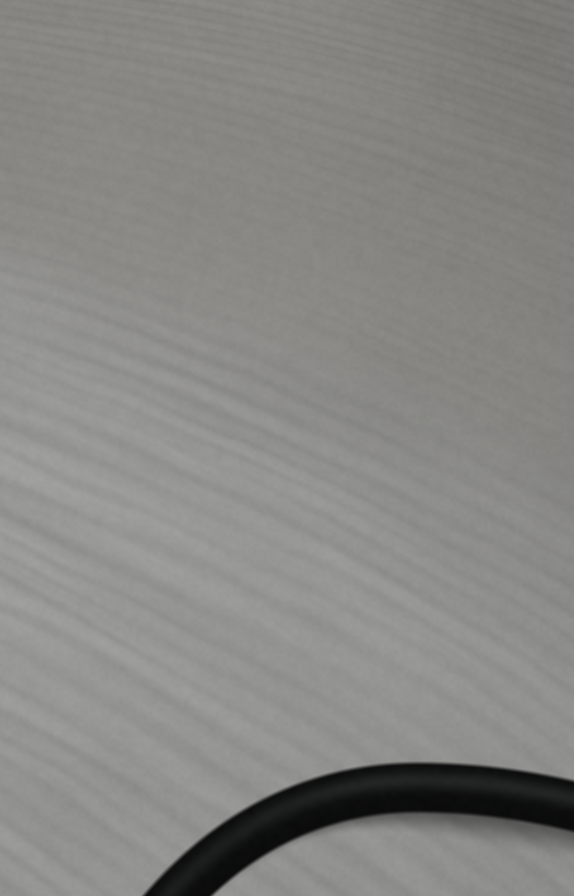
Reproduce this texture procedurally as a WebGL 1 fragment shader.

```glsl
precision highp float;
// Pale grey wood with fanned diagonal grain and a black cable arching across
// the lower right. The grain is periodic bands plus stretched noise in a
// curved coordinate; the cable is a shaded tube around a bent centre line.
uniform vec2 u_resolution;

float hash(vec2 p) {
  vec3 q = fract(p.xyx * 0.1031);
  q += dot(q, q.yzx + 33.33);
  return fract((q.x + q.y) * q.z);
}

float noise(vec2 p) {
  vec2 i = floor(p), f = fract(p);
  f = f * f * (3.0 - 2.0 * f);
  return mix(mix(hash(i), hash(i + vec2(1.0, 0.0)), f.x),
             mix(hash(i + vec2(0.0, 1.0)), hash(i + 1.0), f.x), f.y);
}

// Constant along each grain line; lines get steeper toward the bottom.
float grainLine(vec2 p) {
  return (1.0 - p.y - 0.12 * p.x - 0.2 * p.x * p.x) / (1.0 + 0.6 * p.x);
}

vec3 wood(vec2 p) {
  float v = grainLine(p);
  // Perspective: bands widen toward the viewer.
  float w = log(1.0 + 2.7 * v) / 0.03 + 40.0;
  w += 0.22 * (noise(vec2(p.x * 14.0, w * 0.9)) - 0.5);

  float phase = w + 1.3 * noise(vec2(p.x * 2.0, w * 0.35));
  float bands = 0.5 + 0.5 * sin(6.2832 * phase);
  bands = 0.5 - bands * bands;
  float streaks = noise(vec2(p.x * 5.0, w * 1.7)) - 0.5;
  float fibres = noise(vec2(p.x * 16.0 + 7.0, w * 4.5)) - 0.5;

  // Grain is faint in the smooth stretch between the two banded zones.
  float strength = 0.3 + 0.6 * smoothstep(0.26, 0.38, v)
                 + 0.35 * (1.0 - smoothstep(0.0, 0.13, v));
  strength *= 0.65 + 0.7 * noise(vec2(p.x * 4.0, w * 0.4 + 9.0));

  // Broad light: dim at the top, a soft glow at the left of the middle.
  float light = mix(0.522, 0.568, smoothstep(0.18, 0.48, v));
  light += 0.028 * exp(-dot(p - vec2(0.08, 0.47), p - vec2(0.08, 0.47)) * 14.0);
  light -= 0.035 * smoothstep(0.45, 0.0, distance(p, vec2(0.64, 1.0)));
  light -= 0.012 * smoothstep(0.35, 0.64, p.x);
  light += 0.012 * (noise(p * 9.0) - 0.5);

  float grain = strength * (0.026 * bands + 0.032 * streaks + 0.014 * fibres);
  float speckle = 0.014 * (noise(p * 260.0) - 0.5) + 0.012 * (noise(p * 110.0) - 0.5);
  vec3 tint = mix(vec3(1.006, 1.0, 0.972), vec3(1.0, 1.0, 0.99), smoothstep(0.1, 0.5, v));
  return (light + grain + speckle) * tint;
}

// Signed distance above the centre line of the cable, roughly perpendicular.
float cableOffset(vec2 p) {
  float d = p.x - 0.465;
  float left = step(d, 0.0);
  float drop = mix(0.68 * d * d, 1.4 * d * d + 4.2 * d * d * d * d, left);
  float slope = mix(1.36 * d, 2.8 * d + 16.8 * d * d * d, left);
  return (p.y - 0.121 + drop) / sqrt(1.0 + slope * slope);
}

vec3 cable(float across, vec2 p) {
  // Dark underside, dull sheen on the upper side, thin dark rim.
  float sheen = exp(-pow((across - 0.3) / 0.38, 2.0));
  float level = 0.045 + 0.085 * sheen * (0.8 + 0.3 * smoothstep(0.25, 0.45, p.x));
  level += 0.012 * (noise(p * 150.0) - 0.5);
  return level * vec3(0.97, 1.02, 1.0);
}

void main() {
  vec2 p = gl_FragCoord.xy / u_resolution.y;
  float offset = cableOffset(p);
  float radius = 0.0275;

  vec3 color = wood(p);

  // Contact shadow below the cable, wider toward the right.
  float reach = mix(0.008, 0.036, smoothstep(0.3, 0.56, p.x));
  float shadow = smoothstep(-radius - reach, -radius + 0.004, offset);
  shadow *= 1.0 - smoothstep(-0.005, 0.005, offset);
  color *= 1.0 - 0.42 * shadow * smoothstep(0.2, 0.42, p.x);

  float soft = 0.0025 + 0.5 / u_resolution.y;
  float cover = 1.0 - smoothstep(radius - soft, radius + soft, abs(offset));
  color = mix(color, cable(offset / radius, p), cover);

  gl_FragColor = vec4(color, 1.0);
}
```
